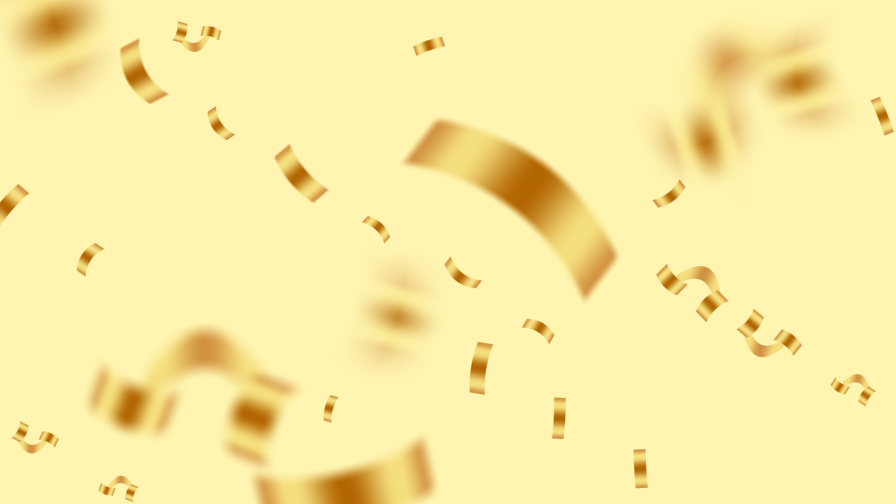
Reproduce this background procedurally as a Shadertoy shader.

```glsl
#define PAPER vec3(1.0, 0.96, 0.69)
#define DARK_GOLD vec3(0.70, 0.40, 0.01)
#define PALE_GOLD vec3(0.96, 0.87, 0.49)
#define COPPER vec3(0.82, 0.57, 0.25)
#define PIECES 36
#define START vec2(0.59, 0.63)
#define STEP vec2(0.618034, 0.58)
#define TURN 0.65
#define CLEARANCE 0.2

float hash(float n) {
    return fract(sin(n * 12.9898 + 4.137) * 43758.547);
}

// Evenly spread centre of piece i, in canvas heights
vec2 centreOf(int i) {
    float aspect = iResolution.x / iResolution.y;
    return fract(START + STEP * float(i)) * vec2(aspect, 1.0);
}

vec2 rotate(vec2 p, float angle) {
    float c = cos(angle), s = sin(angle);
    return vec2(c * p.x + s * p.y, c * p.y - s * p.x);
}

// Metallic sheen: dark at 0, pale near 0.6, copper at 1
vec3 gold(float t) {
    vec3 sheen = mix(DARK_GOLD, PALE_GOLD, smoothstep(0.02, 0.6, t));
    return mix(sheen, COPPER, smoothstep(0.66, 1.0, t));
}

// Bowed strip; tone gives the sheen at its middle and at its ends
void paintStrip(inout vec3 colour, vec2 p, vec2 halfSize, float sag, vec2 tone, float blur) {
    float t = p.x / halfSize.x;
    float slope = 2.0 * sag * clamp(t, -1.0, 1.0);
    p.y += sag * halfSize.x * t * t;
    vec2 inside = halfSize - abs(p);
    inside.y /= sqrt(1.0 + slope * slope);
    vec2 cover = smoothstep(-blur, blur, inside);
    vec3 sheen = gold(mix(tone.x, tone.y, min(abs(t), 1.0)));
    colour = mix(colour, sheen, cover.x * cover.y);
}

// Curled ribbon: an arch between two folded feet
void paintCurl(inout vec3 colour, vec2 p, float size, float blur) {
    p /= size;
    blur /= size;
    vec2 footTone = vec2(0.0, 1.0);
    paintStrip(colour, p - vec2(0.2, 0.52), vec2(0.68, 0.2), 0.8, vec2(1.0, 0.5), blur);
    paintStrip(colour, rotate(p - vec2(-0.6, -0.1), -0.35), vec2(0.42, 0.22), -0.2, footTone, blur);
    paintStrip(colour, rotate(p - vec2(0.72, -0.2), 1.2), vec2(0.44, 0.22), 0.2, footTone, blur);
}

// Small pieces leave room around the three large ones
bool crowded(int i) {
    for (int big = 0; big < 3; big++) {
        if (distance(centreOf(i), centreOf(big)) < CLEARANCE) return true;
    }
    return false;
}

void mainImage(out vec4 fragColor, in vec2 fragCoord) {
    vec2 uv = fragCoord / iResolution.y;
    float pixel = 1.0 / iResolution.y;
    vec3 colour = PAPER;

    // Far pieces first, near ones last
    for (int i = PIECES - 1; i >= 0; i--) {
        if (i > 4 && crowded(i)) continue;
        float id = float(i);
        float pick = hash(id);
        vec2 p = rotate(uv - centreOf(i), TURN * (id - 1.0));

        // Small, sharp confetti
        float len = mix(0.026, 0.075, pick * pick);
        vec2 halfSize = vec2(len, len * mix(0.24, 0.34, hash(id + 50.0)));
        float sag = mix(-0.35, 0.35, hash(id + 90.0));
        float blur = 0.8 * pixel + 0.002 * step(0.8, pick);
        bool curl = i > 4 && i % 5 == 0;
        float size = mix(0.03, 0.085, pick);

        // Large pieces close to the viewer, out of focus
        if (i == 0) {
            halfSize = vec2(0.225, 0.054);
            sag = 0.26;
            blur = 0.011;
        } else if (i == 1 || i == 2) {
            curl = true;
            size = i == 1 ? 0.185 : 0.165;
            blur = i == 1 ? 0.022 : 0.06;
        } else if (i == 3 || i == 4) {
            halfSize = i == 3 ? vec2(0.07, 0.025) : vec2(0.1, 0.05);
            blur = 0.075;
        } else if (i == 11) {
            halfSize = vec2(0.17, 0.052);
            blur = 0.018;
        }

        if (curl) paintCurl(colour, p, size, blur);
        else paintStrip(colour, p, halfSize, sag, vec2(0.0, 1.0), blur);
    }
    fragColor = vec4(colour, 1.0);
}
```
